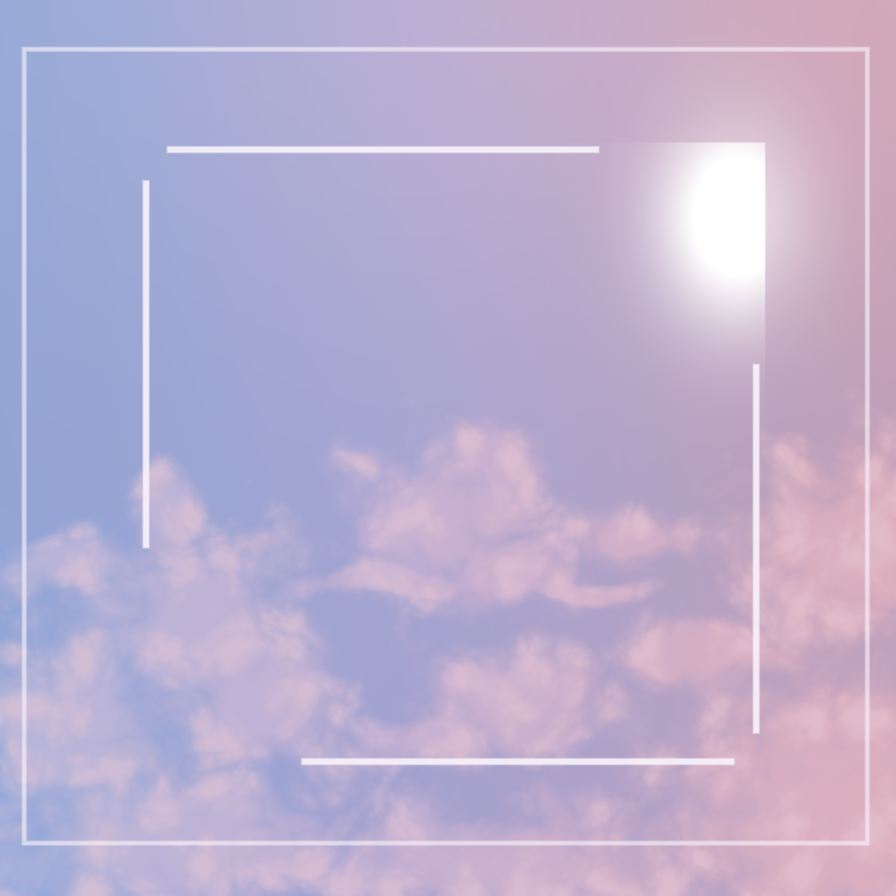
A WebGL 1 fragment shader for this background:

```glsl
precision highp float;
uniform vec2 u_resolution;

const vec3 TOP_LEFT = vec3(0.59, 0.67, 0.85);
const vec3 TOP_MID = vec3(0.75, 0.69, 0.83);
const vec3 TOP_RIGHT = vec3(0.83, 0.66, 0.72);
const vec3 MID_LEFT = vec3(0.57, 0.64, 0.83);
const vec3 MID_MID = vec3(0.66, 0.65, 0.82);
const vec3 MID_RIGHT = vec3(0.74, 0.62, 0.72);
const vec3 LOW_LEFT = vec3(0.58, 0.67, 0.86);
const vec3 LOW_MID = vec3(0.63, 0.62, 0.80);
const vec3 LOW_RIGHT = vec3(0.77, 0.65, 0.76);
const vec3 CLOUD_LEFT = vec3(0.74, 0.72, 0.85);
const vec3 CLOUD_MID = vec3(0.80, 0.70, 0.82);
const vec3 CLOUD_RIGHT = vec3(0.88, 0.69, 0.74);
const vec3 CLOUD_LIGHT = vec3(0.93, 0.79, 0.83);
const vec3 LINE_COLOR = vec3(0.97, 0.95, 0.98);

const vec2 FRAME_MIN = vec2(0.027, 0.059);
const vec2 FRAME_MAX = vec2(0.968, 0.945);
const vec2 PANEL_MIN = vec2(0.154, 0.142);
const vec2 PANEL_MAX = vec2(0.854, 0.841);
const vec2 SUN_CENTER = vec2(0.823, 0.759);
const vec2 SUN_SIZE = vec2(0.085, 0.115);
const float SUN_GAIN = 1.4;
const float HALO_GAIN = 0.6;
const float FRAME_HALF = 0.0025;
const float BAR_HALF = 0.0036;
const float LINE_SOFT = 0.0015;
const float BILLOW_SCALE = 13.0;
const float CLOUD_OPACITY = 0.85;

vec2 hash2(vec2 cell) {
  vec2 q = vec2(dot(cell, vec2(127.1, 311.7)), dot(cell, vec2(269.5, 183.3)));
  return fract(sin(q) * 4375.85);
}

// Cellular noise: bright rounded lobes around scattered points
float cellular(vec2 p) {
  vec2 cell = floor(p);
  vec2 f = fract(p);
  float nearest = 1.0;
  for (int y = -1; y <= 1; y++) {
    for (int x = -1; x <= 1; x++) {
      vec2 o = vec2(float(x), float(y));
      vec2 d = o + hash2(cell + o) - f;
      nearest = min(nearest, dot(d, d));
    }
  }
  return 1.0 - sqrt(nearest);
}

float billow(vec2 p) {
  float sum = 0.0;
  float weight = 0.5;
  for (int i = 0; i < 4; i++) {
    sum += weight * cellular(p);
    p = mat2(1.6, 1.2, -1.2, 1.6) * p + 3.7;
    weight *= 0.5;
  }
  return sum / 0.9375;
}

vec3 blend3(vec3 a, vec3 b, vec3 c, float t) {
  return mix(mix(a, b, smoothstep(-0.1, 0.6, t)), c, smoothstep(0.4, 1.05, t));
}

float puff(vec2 p, vec2 center, vec2 radius) {
  return 1.0 - length((p - center) / radius);
}

// Union of the cloud bodies, positive inside
float cloudField(vec2 p) {
  // Central tower and its thin streaks
  float f = puff(p, vec2(0.555, 0.485), vec2(0.060, 0.055));
  f = max(f, puff(p, vec2(0.49, 0.420), vec2(0.120, 0.085)));
  f = max(f, puff(p, vec2(0.56, 0.365), vec2(0.090, 0.050)));
  f = max(f, puff(p, vec2(0.71, 0.400), vec2(0.070, 0.028)));
  f = max(f, puff(p, vec2(0.44, 0.352), vec2(0.130, 0.018)));
  f = max(f, puff(p, vec2(0.64, 0.341), vec2(0.075, 0.013)));
  // Left bank
  f = max(f, puff(p, vec2(0.19, 0.430), vec2(0.045, 0.050)));
  f = max(f, puff(p, vec2(0.07, 0.370), vec2(0.090, 0.035)));
  f = max(f, puff(p, vec2(0.21, 0.300), vec2(0.130, 0.110)));
  f = max(f, puff(p, vec2(0.29, 0.215), vec2(0.100, 0.085)));
  f = max(f, puff(p, vec2(0.09, 0.190), vec2(0.120, 0.100)));
  f = max(f, puff(p, vec2(0.20, 0.060), vec2(0.220, 0.090)));
  // Lower middle
  f = max(f, puff(p, vec2(0.57, 0.215), vec2(0.115, 0.060)));
  f = max(f, puff(p, vec2(0.48, 0.175), vec2(0.090, 0.035)));
  f = max(f, puff(p, vec2(0.56, 0.040), vec2(0.230, 0.070)));
  // Right bank
  f = max(f, puff(p, vec2(0.95, 0.390), vec2(0.130, 0.110)));
  f = max(f, puff(p, vec2(0.79, 0.270), vec2(0.110, 0.040)));
  return max(f, puff(p, vec2(0.94, 0.090), vec2(0.200, 0.170)));
}

// Soft-edged rectangle mask, from low to high corner
float box(vec2 p, vec2 low, vec2 high, float soft) {
  vec2 d = max(low - p, p - high);
  return 1.0 - smoothstep(-soft, soft, max(d.x, d.y));
}

float bar(vec2 p, vec2 a, vec2 b) {
  return box(p, a - BAR_HALF, b + BAR_HALF, LINE_SOFT);
}

void main() {
  vec2 p = gl_FragCoord.xy / u_resolution;
  float pixel = 1.0 / min(u_resolution.x, u_resolution.y);

  // Sky
  vec3 top = blend3(TOP_LEFT, TOP_MID, TOP_RIGHT, p.x);
  vec3 middle = blend3(MID_LEFT, MID_MID, MID_RIGHT, p.x);
  vec3 low = blend3(LOW_LEFT, LOW_MID, LOW_RIGHT, p.x);
  vec3 color = blend3(low, middle, top, p.y);

  // Clouds
  vec2 warp = 0.008 * sin(p.yx * 37.0 + 2.0 * sin(p * 23.0));
  float lobes = billow((p + warp) * BILLOW_SCALE);
  float density = smoothstep(-0.35, 0.6, cloudField(p + warp) + 1.5 * (lobes - 0.55));
  vec3 cloud = blend3(CLOUD_LEFT, CLOUD_MID, CLOUD_RIGHT, p.x);
  cloud = mix(cloud, CLOUD_LIGHT, 0.6 * smoothstep(0.5, 0.85, lobes));
  color = mix(color, cloud, CLOUD_OPACITY * density);

  // Sun, stronger within the panel
  vec2 s = (p - SUN_CENTER) / SUN_SIZE;
  float panel = box(p, PANEL_MIN, PANEL_MAX, pixel);
  float glow = exp(-dot(s, s)) * mix(HALO_GAIN, SUN_GAIN, panel);
  color = mix(color, vec3(1.0), min(glow, 1.0));

  // Outer frame and four offset bars
  float frame = box(p, FRAME_MIN - FRAME_HALF, FRAME_MAX + FRAME_HALF, LINE_SOFT)
    - box(p, FRAME_MIN + FRAME_HALF, FRAME_MAX - FRAME_HALF, LINE_SOFT);
  float bars = bar(p, vec2(0.190, 0.833), vec2(0.665, 0.833));
  bars = max(bars, bar(p, vec2(0.163, 0.392), vec2(0.163, 0.795)));
  bars = max(bars, bar(p, vec2(0.844, 0.185), vec2(0.844, 0.590)));
  bars = max(bars, bar(p, vec2(0.340, 0.150), vec2(0.816, 0.150)));
  color = mix(color, LINE_COLOR, max(0.65 * frame, 0.92 * bars));

  gl_FragColor = vec4(color, 1.0);
}
```
